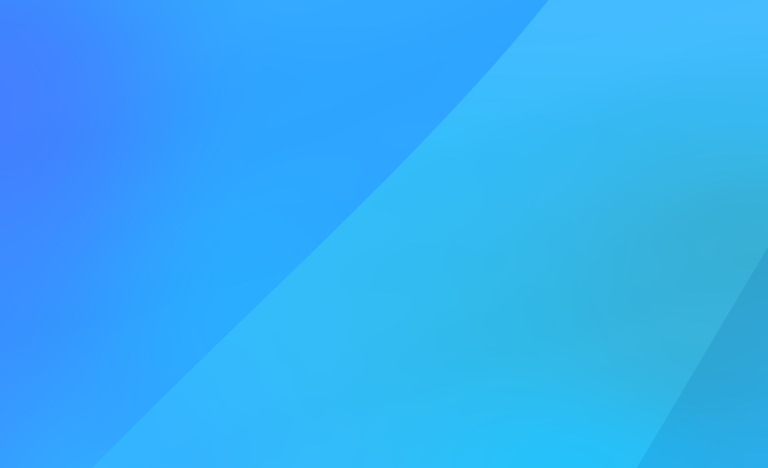
A WebGL 2 fragment shader for this background:

```glsl
#version 300 es
precision highp float;
// Draws a blue to cyan backdrop of three overlapping smooth panels with soft glows.

uniform vec2 u_resolution;
out vec4 fragColor;

// Left panel
const vec3 AZURE = vec3(0.18, 0.645, 1.0);
const vec3 ROYAL = vec3(0.215, 0.575, 1.0);
const vec3 VIOLET = vec3(0.265, 0.495, 1.0);
const vec3 BRIGHT = vec3(0.16, 0.69, 1.0);
const vec3 TOP_SHEEN = vec3(0.21, 0.67, 1.0);

// Middle panel
const vec3 SKY = vec3(0.205, 0.74, 0.99);
const vec3 PALE_SKY = vec3(0.265, 0.735, 1.0);
const vec3 TEAL = vec3(0.22, 0.685, 0.83);
const vec3 LAGOON = vec3(0.185, 0.73, 0.91);
const vec3 CYAN = vec3(0.14, 0.76, 0.985);
const vec3 SOFT_BLUE = vec3(0.20, 0.695, 1.0);

// Right corner panel
const vec3 CORNER_SHADE = vec3(0.86, 0.925, 0.96);

const float RIPPLE_STRENGTH = 0.004;

// Blends an elliptical glow over a colour.
vec3 glow(vec3 base, vec3 tint, vec2 p, vec2 center, vec2 radius, float strength) {
    vec2 d = (p - center) / radius;
    return mix(base, tint, strength * exp(-dot(d, d)));
}

// Horizontal position of the long curved edge at height y.
float curvedEdge(float y) {
    return 0.12 + 0.594 * y + 0.11 * y * y * (1.0 - y);
}

// Horizontal position of the corner edge at height y.
float cornerEdge(float y) {
    return 0.829 + 0.362 * y;
}

// Faint flowing streaks from layered, warped sines.
float ripples(vec2 p) {
    float sum = 0.0;
    float weight = 0.5;
    for (int i = 0; i < 4; i++) {
        float k = float(i);
        p += 0.06 * sin(p.yx * (5.0 + 2.0 * k) + k);
        sum += weight * sin(dot(p, vec2(-9.0, 17.0)) * (1.0 + 0.7 * k) + 2.0 * k);
        weight *= 0.6;
    }
    return sum;
}

vec3 leftPanel(vec2 p) {
    vec3 c = mix(ROYAL, AZURE, smoothstep(-0.05, 0.28, p.x - 0.08 * p.y));
    c = glow(c, TOP_SHEEN, p, vec2(0.35, 1.04), vec2(0.3, 0.14), 0.8);
    c = glow(c, BRIGHT, p, vec2(0.32, 0.36), vec2(0.17, 0.27), 0.8);
    c = glow(c, SOFT_BLUE, p, vec2(0.1, -0.05), vec2(0.14, 0.2), 0.65);
    return glow(c, VIOLET, p, vec2(-0.02, 0.78), vec2(0.2, 0.35), 0.95);
}

vec3 middlePanel(vec2 p) {
    vec3 c = mix(SKY, PALE_SKY, smoothstep(0.65, 0.98, p.y));
    c = glow(c, LAGOON, p, vec2(0.7, 0.28), vec2(0.28, 0.28), 0.9);
    c = glow(c, TEAL, p, vec2(0.98, 0.47), vec2(0.25, 0.27), 0.95);
    c = glow(c, TEAL, p, vec2(0.89, 0.2), vec2(0.14, 0.2), 0.6);
    c = glow(c, CYAN, p, vec2(0.74, 0.0), vec2(0.2, 0.16), 0.9);
    return glow(c, SOFT_BLUE, p, vec2(0.18, 0.03), vec2(0.17, 0.25), 0.8);
}

void main() {
    vec2 uv = gl_FragCoord.xy / u_resolution;
    float soft = 0.8 / u_resolution.x;

    // Panels from left to right
    float inMiddle = smoothstep(-soft, soft, uv.x - curvedEdge(uv.y));
    float inCorner = smoothstep(-soft, soft, uv.x - cornerEdge(uv.y));
    vec3 color = mix(leftPanel(uv), middlePanel(uv), inMiddle);
    color *= mix(vec3(1.0), CORNER_SHADE, inCorner);

    // Surface detail
    color += RIPPLE_STRENGTH * ripples(uv);
    fragColor = vec4(clamp(color, 0.0, 1.0), 1.0);
}
```
